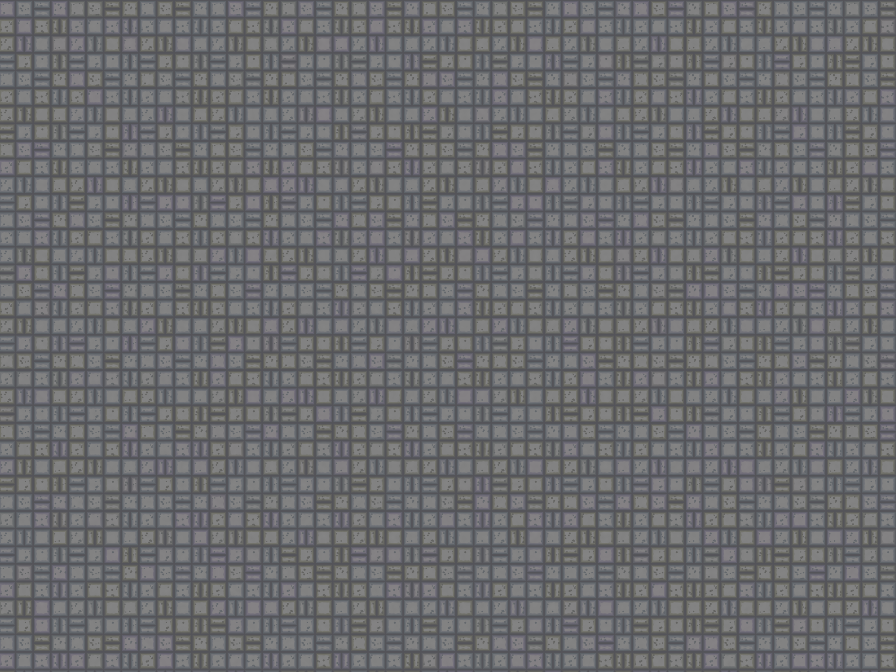
A Shadertoy shader for this pattern:

```glsl
// Small worn stone tiles in a repeating four by four layout, some split into halves.

vec2 hash2(vec2 p) {
    vec3 q = fract(vec3(p.xyx) * vec3(0.1031, 0.1030, 0.0973));
    q += dot(q, q.yzx + 33.33);
    return fract((q.xx + q.yz) * q.zy);
}

float gradientNoise(vec2 p) {
    vec2 i = floor(p), f = fract(p);
    vec2 u = f * f * f * (f * (f * 6.0 - 15.0) + 10.0);
    vec2 o = vec2(0.0, 1.0);
    float a = dot(hash2(i) * 2.0 - 1.0, f);
    float b = dot(hash2(i + o.yx) * 2.0 - 1.0, f - o.yx);
    float c = dot(hash2(i + o.xy) * 2.0 - 1.0, f - o.xy);
    float d = dot(hash2(i + o.yy) * 2.0 - 1.0, f - o.yy);
    return mix(mix(a, b, u.x), mix(c, d, u.x), u.y);
}

// Distance from a point in the unit cell to the nearest joint.
float jointDistance(vec2 p, vec2 slot) {
    float id = slot.x + 4.0 * slot.y;
    bool splitAcross = id == 2.0 || id == 12.0;
    bool splitDown = id == 7.0 || id == 9.0 || id == 15.0;
    vec2 edge = min(p, 1.0 - p);
    if (splitAcross) edge.y = min(edge.y, abs(p.y - 0.5));
    if (splitDown) edge.x = min(edge.x, abs(p.x - 0.5));
    return min(edge.x, edge.y);
}

// Coverage of the small dark pits scattered over one tile.
float pits(vec2 p, vec2 slot, float blur) {
    float wear = hash2(slot + 71.0).x;
    float cover = 0.0;
    for (int i = 0; i < 9; i++) {
        vec2 seed = slot + float(i) * vec2(5.3, 9.7) + 3.0;
        vec2 centre = 0.14 + 0.72 * hash2(seed);
        vec2 r = hash2(seed + 40.0);
        float size = mix(0.03, 0.065, r.x) * step(r.y, wear + 0.1);
        float pit = 1.0 - smoothstep(-blur, blur, length(p - centre) - size);
        cover = max(cover, pit * step(0.001, size));
    }
    return cover;
}

void mainImage(out vec4 fragColor, in vec2 fragCoord) {
    // Rows are counted down from the top edge.
    vec2 fromTop = vec2(fragCoord.x, iResolution.y - fragCoord.y) / iResolution.x;
    vec2 grid = fromTop * 50.85 + vec2(0.12, 0.0);
    float blur = 0.5 * 50.85 / iResolution.x;
    vec2 cell = floor(grid), p = fract(grid);
    vec2 slot = mod(cell, 4.0);

    // Ragged bands from joint to face
    float d = jointDistance(p, slot);
    float ragged = d + 0.05 * gradientNoise(p * 6.0 + slot * 17.0);
    float rim = smoothstep(-blur, blur, d - 0.05);
    float border = smoothstep(-blur, blur, d - 0.115);
    float face = smoothstep(-blur, blur, ragged - 0.19);

    // Cool, warm and faintly violet stones
    vec2 tone = hash2(cell + 11.0);
    float warm = smoothstep(0.5, 0.75, tone.x + 0.35 * gradientNoise(cell * 0.13));
    vec3 rimColor = mix(vec3(0.37, 0.39, 0.41), vec3(0.37, 0.37, 0.36), warm);
    vec3 borderColor = mix(vec3(0.44, 0.45, 0.47), vec3(0.45, 0.45, 0.42), warm);
    vec3 violet = vec3(0.012, -0.012, 0.012) * smoothstep(0.6, 0.9, tone.y) * (1.0 - warm);

    vec3 color = mix(vec3(0.33, 0.33, 0.35), rimColor + violet, rim);
    color = mix(color, borderColor + violet, border);
    color = mix(color, vec3(0.51) + 0.5 * violet, face);

    // Pits and fine grain
    color = mix(color, rimColor, 0.85 * border * pits(p, slot, blur));
    color += 0.015 * rim * gradientNoise(grid * 3.0);

    fragColor = vec4(color, 1.0);
}
```
